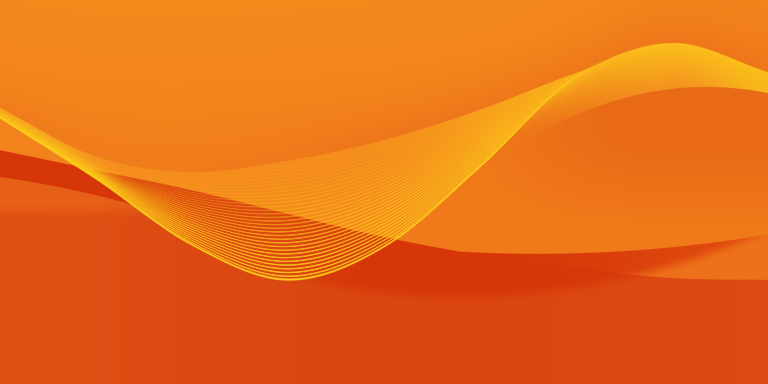
Reproduce this background procedurally as a WebGL 2 fragment shader.

```glsl
#version 300 es
precision highp float;
// Orange backdrop of layered sheets with a golden ribbon of fine lines.
// Sheet edges are height curves; the ribbon interpolates between two splines,
// and its lines are a repeat of that interpolation parameter.
uniform vec2 u_resolution;
out vec4 fragColor;

// Catmull-Rom spline through nine heights, evenly spaced over x = 0..2.
float spline(float h[9], float x) {
    float t = clamp(x * 4.0, 0.0, 7.999);
    int i = int(t);
    float f = t - float(i);
    float b = h[i], c = h[i + 1];
    float a = i > 0 ? h[i - 1] : 2.0 * b - c;
    float d = i < 7 ? h[i + 2] : 2.0 * c - b;
    return b + 0.5 * f * (c - a + f * (2.0 * a - 5.0 * b + 4.0 * c - d
             + f * (3.0 * (b - c) + d - a)));
}

// Antialiased coverage of the side where d is positive.
float cover(float d) {
    float w = 0.8 / u_resolution.y;
    return smoothstep(-w, w, d);
}

void main() {
    vec2 p = gl_FragCoord.xy / u_resolution * vec2(2.0, 1.0);
    float x = p.x, y = p.y;

    // Edge heights
    float lower = spline(float[9](0.693, 0.534, 0.362, 0.271, 0.357, 0.565, 0.799, 0.888, 0.812), x);
    float upper = spline(float[9](0.719, 0.592, 0.552, 0.581, 0.635, 0.714, 0.810, 0.888, 0.812), x);
    float sweep = spline(float[9](0.609, 0.557, 0.505, 0.443, 0.383, 0.336, 0.302, 0.276, 0.271), x);
    float rise = 0.339 + 0.14 * pow(max(x - 1.4, -0.4), 2.0);
    float bowl = 0.2135 + 0.27 * (x - 1.2) * (x - 1.2);
    float wedge = 0.539 - 0.14 * x - 0.2 * x * x;
    float fold = 0.7735 - 0.63 * (x - 1.84) * (x - 1.84);

    // Red ground with a paler haze at the left
    vec3 red = vec3(0.84, 0.21, 0.03);
    vec3 color = mix(vec3(0.875, 0.31, 0.075), vec3(0.855, 0.275, 0.065),
                     smoothstep(0.0, 0.9, x) * (1.0 - 0.5 * smoothstep(1.3, 2.0, x)));
    float haze = smoothstep(0.425, 0.475, y) * (1.0 - smoothstep(0.25, 0.6, x));
    color = mix(color, vec3(0.9, 0.38, 0.09), haze);
    color = mix(color, red, cover(y - wedge) * (1.0 - smoothstep(0.3, 0.8, x)));

    // Pale sheet at the right, crossed by the red bowl
    color = mix(color, vec3(0.93, 0.44, 0.1), cover(y - sweep) * smoothstep(1.1, 1.75, x));
    float bowlMask = smoothstep(-0.008, 0.035, y - bowl) * smoothstep(0.45, 1.0, x);
    color = mix(color, red, bowlMask * (0.95 - 0.3 * smoothstep(1.3, 2.0, x)));

    // Upper orange sheet, shaded above and below the ribbon
    vec3 sky = mix(vec3(0.95, 0.51, 0.11), vec3(0.955, 0.54, 0.11),
                   smoothstep(0.6, 1.0, y) * (1.0 - 0.8 * smoothstep(1.2, 2.0, x)));
    float above = max(y - upper, 0.0);
    sky -= vec3(0.02, 0.055, 0.01) * exp(-above / 0.09)
         * mix(0.5, 1.0, smoothstep(0.3, 1.2, x)) * cover(y - upper);
    vec3 under = mix(vec3(0.94, 0.48, 0.1), vec3(0.91, 0.41, 0.085),
                     smoothstep(0.35, 0.68, y) * smoothstep(1.1, 1.7, x));
    sky = mix(sky, under, cover(lower - y) * smoothstep(0.8, 1.1, x));
    float skyMask = cover(y - max(sweep, rise));
    color = mix(color, sky, skyMask);

    // Right-hand fold of the ribbon
    float depth = clamp((lower - y) / max(lower - fold, 0.02), 0.0, 1.0);
    vec3 foldColor = mix(vec3(0.985, 0.75, 0.1), vec3(0.95, 0.57, 0.12), depth);
    foldColor = mix(foldColor, vec3(0.98, 0.74, 0.1), 0.8 * smoothstep(1.75, 2.0, x));
    float foldAlpha = mix(1.0, smoothstep(1.3, 1.75, x), sqrt(depth)) * smoothstep(1.3, 1.5, x);
    color = mix(color, foldColor, cover(lower - y) * cover(y - fold) * foldAlpha);

    // Translucent body of the ribbon
    float span = max(upper - lower, 0.004);
    float s = clamp((y - lower) / span, 0.0, 1.0);
    float body = cover(y - lower) * cover(upper - y);
    float left = 1.0 - smoothstep(0.22, 0.62, x);
    float right = smoothstep(0.9, 1.5, x);
    vec3 amber = mix(vec3(0.96, 0.57, 0.11), vec3(0.98, 0.7, 0.1), right);
    color = mix(color, amber, body * mix(0.12, 0.6 + 0.25 * right, skyMask));
    float sheen = left * mix(1.0, 1.0 - smoothstep(0.1, 0.85, s), smoothstep(0.1, 0.35, x));
    color = mix(color, mix(vec3(0.985, 0.79, 0.08), vec3(0.96, 0.63, 0.11), s), body * sheen);

    // Fine lines, blended to their average where they become too dense
    float phase = s * 32.0;
    float pixel = 32.0 / (span * u_resolution.y);
    float offset = abs(fract(phase + 0.5) - 0.5);
    float halfWidth = max(0.2, 0.45 * pixel);
    float line = 1.0 - smoothstep(halfWidth - 0.5 * pixel, halfWidth + 0.5 * pixel, offset);
    line = mix(line, 0.4, smoothstep(0.5, 1.0, pixel));
    float strength = mix(0.95, 0.12, smoothstep(0.0, 0.95, s)) * smoothstep(0.15, 0.55, x);
    color = mix(color, vec3(0.985, 0.76, 0.1), body * line * strength);

    // Bright rim along the lower edge
    float rim = 1.0 - smoothstep(0.001, 0.005, abs(y - lower - 0.001));
    color = mix(color, vec3(1.0, 0.83, 0.1), 0.75 * rim * (1.0 - smoothstep(1.35, 1.65, x)));

    fragColor = vec4(color, 1.0);
}
```
